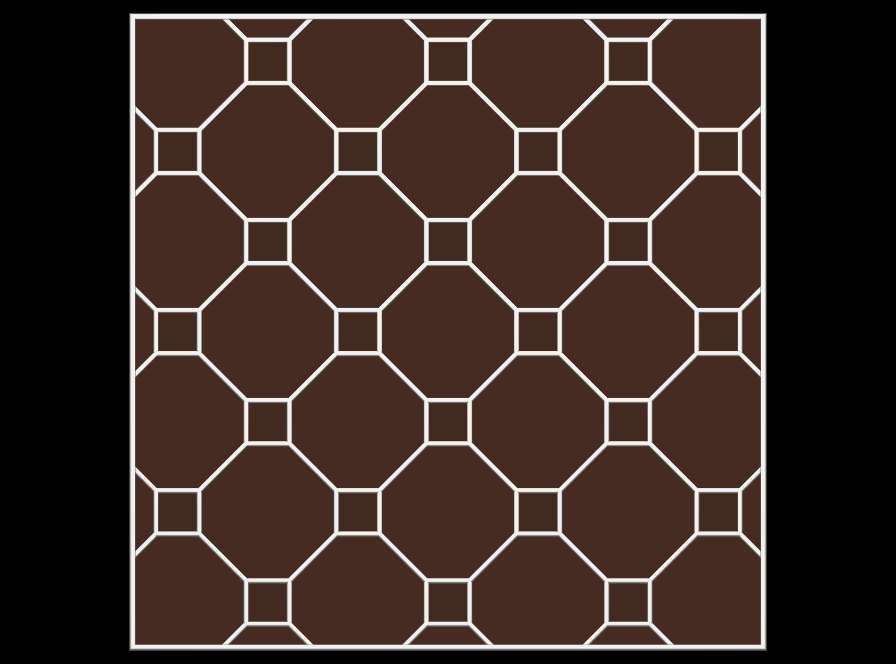
This pattern is drawn by a Shadertoy shader. Its source:

```glsl
// Octagon-and-square tiling in dark brown, outlined by pale rounded rods, framed on black.
// The plane is folded to the nearest small square; rods come from signed distances
// to its outline and its diagonals, then are lit as half cylinders.

#define UNITS_HIGH 7.364                    // lattice steps in the canvas height
#define PANEL_HALF 3.5                      // half side of the framed panel
#define SQUARE_HALF 0.24                    // half side of a small square
#define ROD_HALF 0.029                      // half width of a tiling rod
#define FRAME_HALF 0.034                    // half width of the frame rod
#define TINT_AMOUNT 0.035                   // colour variation between rods
#define TILE_COLOR vec3(0.27, 0.17, 0.13)
#define BACK_COLOR vec3(0.012, 0.008, 0.008)
#define ROD_DARK vec3(0.40, 0.39, 0.38)
#define ROD_LIGHT vec3(0.95, 0.95, 0.94)

float hash(vec2 p) {
    return fract(sin(dot(p, vec2(127.1, 311.7))) * 437.585);
}

// Centre of the nearest square; centres have an odd coordinate sum.
vec2 nearestSquare(vec2 p) {
    vec2 k = floor(0.5 * vec2(p.x + p.y - 1.0, p.x - p.y - 1.0) + 0.5);
    return vec2(k.x + k.y + 1.0, k.x - k.y);
}

// Signed distance to a square outline in x, its outward direction in yz.
vec3 squareEdge(vec2 p, float halfSide) {
    vec2 a = abs(p);
    vec2 dir = a.x > a.y ? vec2(sign(p.x), 0.0) : vec2(0.0, sign(p.y));
    return vec3(max(a.x, a.y) - halfSide, dir);
}

// Signed distance to the diagonal of the current quadrant, with its direction.
vec3 diagonalEdge(vec2 p) {
    vec2 a = abs(p);
    return vec3(a.x - a.y, sign(p) * vec2(1.0, -1.0)) * inversesqrt(2.0);
}

float coverage(float d, float halfWidth, float px) {
    return clamp((halfWidth - abs(d)) / px + 0.5, 0.0, 1.0);
}

// Half cylinder lit by a lamp above the upper middle of the panel.
vec3 rodColor(vec3 edge, float halfWidth, vec2 p) {
    float t = clamp(edge.x / halfWidth, -1.0, 1.0);
    vec3 normal = vec3(edge.yz * t, sqrt(1.0 - t * t));
    vec3 lamp = normalize(vec3(-0.08 * p + vec2(0.0, 0.35), 1.0));
    return mix(ROD_DARK, ROD_LIGHT, smoothstep(0.2, 0.85, dot(normal, lamp)));
}

void mainImage(out vec4 fragColor, in vec2 fragCoord) {
    float px = UNITS_HIGH / iResolution.y;
    vec2 p = (fragCoord - 0.5 * iResolution.xy) * px;

    // Fold to one square and pick the closer of its outline and diagonals.
    vec2 center = nearestSquare(p);
    vec2 q = p - center;
    vec3 edge = squareEdge(q, SQUARE_HALF);
    float inside = clamp(0.5 - edge.x / px, 0.0, 1.0);
    vec3 diagonal = diagonalEdge(q);
    bool beyondCorner = abs(q.x) + abs(q.y) > 2.0 * SQUARE_HALF;
    if (beyondCorner && abs(diagonal.x) < abs(edge.x)) edge = diagonal;

    // Tiles, with the small squares a little deeper.
    vec3 color = TILE_COLOR * (1.0 - 0.04 * inside);

    // Rods, each with a slight warm or cool tint.
    float warmth = hash(center * 3.0 + edge.yz) - 0.5;
    vec3 tint = 1.0 + TINT_AMOUNT * warmth * vec3(1.0, 0.2, -1.0);
    vec3 rod = rodColor(edge, ROD_HALF, p) * tint;
    color = mix(color, rod, coverage(edge.x, ROD_HALF, px));

    // Frame, and the dark surround outside it.
    vec3 frame = squareEdge(p, PANEL_HALF);
    color = mix(color, BACK_COLOR, step(0.0, frame.x));
    vec3 frameRod = rodColor(frame, FRAME_HALF, p);
    color = mix(color, frameRod, coverage(frame.x, FRAME_HALF, px));

    fragColor = vec4(color, 1.0);
}
```
